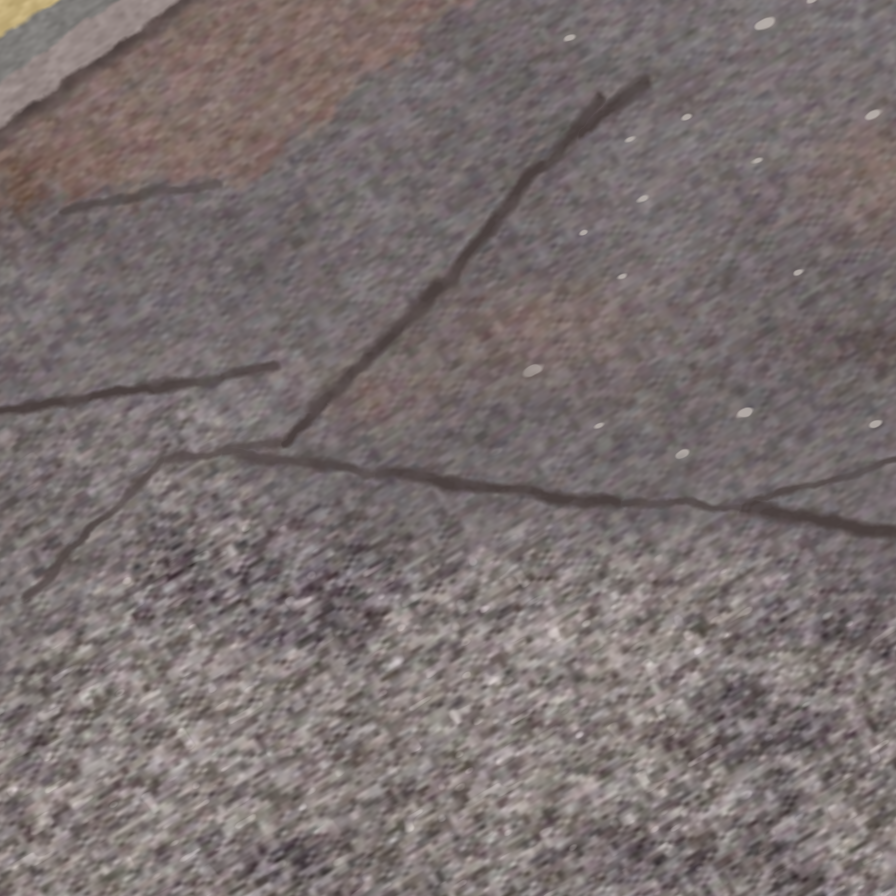
Reproduce this texture procedurally as a WebGL 1 fragment shader.

```glsl
precision highp float;
// Worn, cracked asphalt with a kerb corner, rusty stains and coarse gravel in front.
uniform vec2 u_resolution;

#define GRAIN_ANGLE 0.55
#define GRAIN_SCALE vec2(62.0, 108.0)
#define FINE_GRAIN 0.13
#define COARSE_GRAIN 0.33
#define CRACK_WOBBLE 0.016
#define FLECK_CELLS 15.0
#define FLECK_SHARE 0.30
#define TAR vec3(0.452, 0.422, 0.428)
#define GRAVEL vec3(0.525, 0.490, 0.480)
#define RUST vec3(0.505, 0.425, 0.400)
#define CRACK_COLOR vec3(0.285, 0.245, 0.240)
#define PALE vec3(0.74, 0.71, 0.69)

float hash(vec2 p) {
  return fract(sin(dot(p, vec2(127.1, 311.7))) * 43758.5453);
}

float noise(vec2 p) {
  vec2 i = floor(p), f = fract(p);
  f = f * f * (3.0 - 2.0 * f);
  return mix(mix(hash(i), hash(i + vec2(1, 0)), f.x),
             mix(hash(i + vec2(0, 1)), hash(i + vec2(1, 1)), f.x), f.y);
}

float fbm(vec2 p) {
  float sum = 0.0, amp = 0.5;
  for (int i = 0; i < 4; i++) {
    sum += amp * noise(p);
    p = p * 2.03 + 17.3;
    amp *= 0.5;
  }
  return sum / 0.9375;
}

mat2 turn(float a) {
  return mat2(cos(a), -sin(a), sin(a), cos(a));
}

// Darkness of one ragged crack segment with half width w.
float crack(vec2 p, vec2 a, vec2 b, float w) {
  vec2 ab = b - a;
  float d = length(p - a - ab * clamp(dot(p - a, ab) / dot(ab, ab), 0.0, 1.0));
  return smoothstep(w * 1.5, w * 0.3, d);
}

float cracks(vec2 p) {
  float c = crack(p, vec2(0.72, 0.91), vec2(0.65, 0.855), 0.008);
  c = max(c, crack(p, vec2(0.67, 0.89), vec2(0.50, 0.69), 0.008));
  c = max(c, crack(p, vec2(0.50, 0.69), vec2(0.35, 0.545), 0.008));
  c = max(c, crack(p, vec2(0.36, 0.55), vec2(0.32, 0.508), 0.006));
  c = max(c, 0.7 * crack(p, vec2(0.32, 0.508), vec2(0.18, 0.485), 0.006));
  c = max(c, 0.8 * crack(p, vec2(0.18, 0.485), vec2(0.03, 0.335), 0.005));
  c = max(c, crack(p, vec2(-0.02, 0.539), vec2(0.305, 0.588), 0.006));
  c = max(c, 0.8 * crack(p, vec2(0.25, 0.495), vec2(0.42, 0.472), 0.006));
  c = max(c, crack(p, vec2(0.42, 0.472), vec2(0.69, 0.437), 0.008));
  c = max(c, 0.8 * crack(p, vec2(0.69, 0.437), vec2(0.83, 0.437), 0.005));
  c = max(c, crack(p, vec2(0.83, 0.437), vec2(1.02, 0.40), 0.009));
  c = max(c, 0.8 * crack(p, vec2(0.83, 0.437), vec2(1.02, 0.495), 0.005));
  return max(c, 0.7 * crack(p, vec2(0.07, 0.765), vec2(0.24, 0.795), 0.006));
}

// Soft elliptical stain.
float stain(vec2 p, vec2 center, vec2 radius) {
  vec2 q = (p - center) / radius;
  return exp(-dot(q, q));
}

// Scattered pale chips, at most one per cell.
float flecks(vec2 p) {
  vec2 q = turn(0.4) * p * FLECK_CELLS, id = floor(q);
  vec2 offset = fract(q) - 0.3 - 0.4 * vec2(hash(id + 3.1), hash(id + 7.7));
  float size = mix(0.07, 0.20, pow(hash(id + 5.3), 2.0));
  float d = length(offset * vec2(1.0, 2.1)) + 0.06 * (noise(q * 9.0) - 0.5);
  return step(hash(id), FLECK_SHARE) * smoothstep(size + 0.04, size - 0.04, d);
}

void main() {
  vec2 p = gl_FragCoord.xy / u_resolution;
  float blotch = fbm(p * 7.0), ragged = fbm(p * 34.0 + 9.0);
  vec2 warped = p + CRACK_WOBBLE * (vec2(ragged, fbm(p * 34.0 + 51.0)) - 0.5);

  // Gravel below the main cracks, smoother tar above.
  float edge = min(0.305 + p.x, 0.515 - 0.11 * p.x);
  float coarse = smoothstep(-0.01, 0.12, edge - p.y + 0.12 * (blotch - 0.5));
  float wedge = smoothstep(0.0, 0.03, 0.54 + 0.15 * p.x - p.y) * smoothstep(0.32, 0.22, p.x);
  coarse = max(coarse, 0.4 * wedge);
  vec3 color = mix(TAR, GRAVEL, coarse) + 0.10 * (blotch - 0.5);

  // Rusty patch and stains.
  float patchSide = min(0.87 * (0.52 - p.x) + p.y - 1.0, p.y - 0.772 - 0.08 * p.x);
  float rust = 0.9 * smoothstep(-0.012, 0.015, patchSide + 0.05 * (ragged - 0.5));
  rust += stain(p, vec2(0.60, 0.63), vec2(0.13, 0.055)) * 0.7;
  rust += stain(p, vec2(0.99, 0.80), vec2(0.08, 0.06)) * 0.9;
  rust += stain(p, vec2(0.42, 0.56), vec2(0.07, 0.04)) * 0.6;
  color = mix(color, RUST, clamp(rust * (0.5 + ragged), 0.0, 1.0));
  float dirt = stain(p, vec2(0.97, 0.61), vec2(0.09, 0.04)) + stain(p, vec2(0.0, 0.77), vec2(0.11, 0.06));
  color -= vec3(0.10, 0.12, 0.14) * dirt * ragged;
  float damp = stain(p, vec2(0.87, 0.18), vec2(0.09, 0.05)) + stain(p, vec2(0.72, 0.03), vec2(0.11, 0.04));
  damp += smoothstep(0.56, 0.72, fbm(p * 6.0 + 31.0)) * coarse;
  color -= vec3(0.10, 0.10, 0.08) * clamp(damp * (0.4 + ragged), 0.0, 1.0);

  // Slanted grains in two sizes, with bright stones in the gravel.
  vec2 g = turn(GRAIN_ANGLE) * p * GRAIN_SCALE;
  float grain = noise(g) + noise(g * 2.1 + 40.0) - 1.0;
  color += grain * mix(FINE_GRAIN, COARSE_GRAIN, coarse) * 0.75;
  float stones = smoothstep(0.76, 0.95, noise(g * 0.9 + 80.0));
  color += 0.12 * stones * coarse;
  color += 0.03 * (vec3(noise(g + 11.0), noise(g + 23.0), noise(g + 37.0)) - 0.5);

  // Chips and cracks.
  float chipZone = smoothstep(0.52, 0.64, p.x) * smoothstep(0.47, 0.50, p.y);
  color = mix(color, PALE, flecks(p) * chipZone * 0.85);
  color = mix(color, CRACK_COLOR, cracks(warped) * clamp(0.35 + ragged + 0.3 * grain, 0.0, 0.95));

  // Kerb, gutter and yellow line in the upper left corner.
  float kerb = dot(warped - vec2(0.0, 0.857), vec2(-0.581, 0.813));
  color = mix(color, CRACK_COLOR, smoothstep(-0.025, -0.004, kerb) * (0.3 + ragged));
  vec3 paving = mix(vec3(0.59, 0.54, 0.53), vec3(0.49, 0.48, 0.47), smoothstep(0.038, 0.044, kerb));
  paving = mix(paving, vec3(0.76, 0.68, 0.49), smoothstep(0.080, 0.087, kerb));
  color = mix(color, paving + 0.07 * grain, smoothstep(-0.003, 0.004, kerb));

  gl_FragColor = vec4(clamp(color, 0.0, 1.0), 1.0);
}
```
